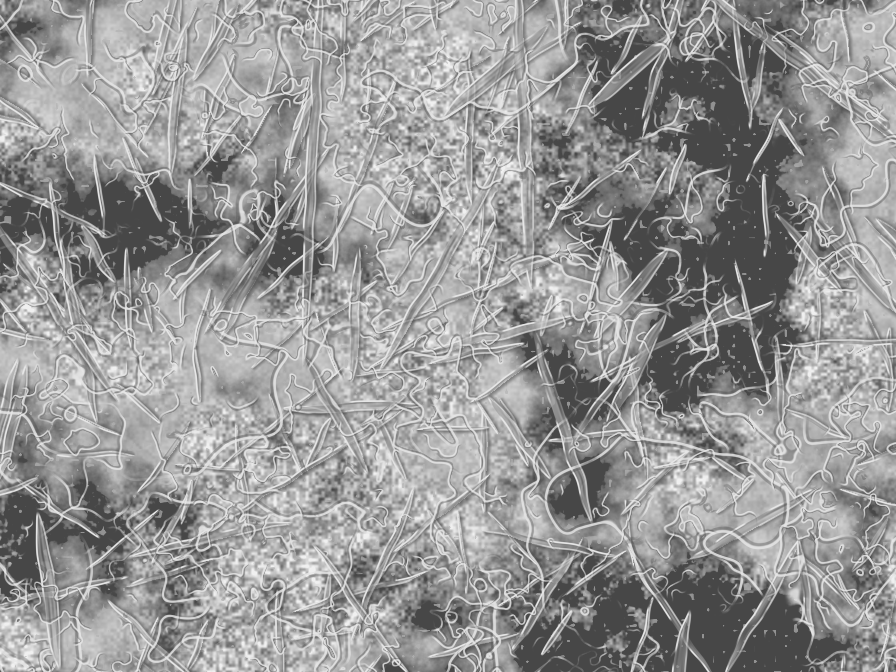
Reproduce this texture procedurally as a Shadertoy shader.

```glsl
const float DARK = 0.28;
const float DUSK = 0.43;
const float WHITE = 0.90;

float hash21(vec2 p) {
    vec3 q = fract(p.xyx * 0.1031);
    q += dot(q, q.yzx + 33.33);
    return fract((q.x + q.y) * q.z);
}

float noise(vec2 p) {
    vec2 i = floor(p), f = fract(p);
    f = f * f * (3.0 - 2.0 * f);
    return mix(mix(hash21(i), hash21(i + vec2(1, 0)), f.x),
               mix(hash21(i + vec2(0, 1)), hash21(i + vec2(1, 1)), f.x), f.y);
}

mat2 rotation(float a) {
    return mat2(cos(a), sin(a), -sin(a), cos(a));
}

float fbm(vec2 p) {
    float sum = 0.0, amp = 0.5;
    for (int i = 0; i < 5; i++) {
        sum += amp * noise(p);
        p = rotation(0.65) * p * 2.07 + 7.3;
        amp *= 0.5;
    }
    return sum / 0.97;
}

float blob(vec2 p, vec2 center, vec2 radius) {
    vec2 q = (p - center) / radius;
    return exp(-dot(q, q));
}

// Broad distribution of frost over the pane
float frostLayout(vec2 p) {
    float s = 0.67 - 0.20 * smoothstep(0.4, 0.0, p.y);
    s -= 0.42 * blob(p, vec2(1.09, 0.62), vec2(0.12, 0.36));
    s -= 0.26 * blob(p, vec2(1.23, 0.76), vec2(0.15, 0.12));
    s -= 0.26 * blob(p, vec2(0.62, 0.79), vec2(0.06, 0.08));
    s -= 0.25 * blob(p, vec2(0.02, 1.0), vec2(0.25, 0.1));
    s += 0.10 * blob(p, vec2(0.45, 0.60), vec2(0.38, 0.25));
    return s + 0.16 * blob(p, vec2(1.28, 0.32), vec2(0.1, 0.16));
}

// Warped field whose contours form the curling veins
float veinField(vec2 p) {
    vec2 warp = vec2(noise(p * 1.9 + 3.1), noise(p * 1.9 + 47.7));
    return noise(p + 1.1 * warp) - 0.5;
}

float veinDistance(vec2 p, float scale) {
    float e = 0.02;
    float v = veinField(p * scale);
    vec2 slope = vec2(veinField(p * scale + vec2(e, 0)), veinField(p * scale + vec2(0, e))) - v;
    return v * e / (max(length(slope), 0.25 * e) * scale);
}

float stroke(float d, float width, float aa) {
    return 1.0 - smoothstep(width - aa, width + aa, abs(d));
}

// Tapered ice splinter: translucent body, bright rims, one shaded flank
float splinter(float tone, vec2 p, vec2 a, vec2 b, float width, float seed, float aa) {
    vec2 axis = b - a;
    float len = length(axis);
    axis /= len;
    vec2 q = vec2(dot(p - a, axis), dot(p - a, vec2(-axis.y, axis.x)));
    float t = q.x / len;
    if (t < 0.0 || t > 1.0 || abs(q.y) > width + 0.02) return tone;
    q.y += 0.006 * (noise(vec2(q.x * 28.0, seed * 91.0)) - 0.5);
    float d = abs(q.y) - width * (1.0 - pow(abs(2.0 * t - 1.0), 3.0));
    float ends = smoothstep(0.0, 0.04, t) * smoothstep(1.0, 0.96, t);
    float streak = noise(vec2(q.x * 25.0, q.y * 350.0) + seed * 50.0);
    float body = smoothstep(aa, -aa, d) * ends;
    float flank = smoothstep(0.008, 0.0, d) * step(0.0, d) * step(q.y, 0.0) * ends;
    float broken = smoothstep(0.22, 0.5, noise(vec2(q.x * 45.0, seed * 37.0 + sign(q.y) * 5.0)));
    tone = mix(tone, DARK, 0.55 * flank);
    tone = mix(tone, mix(0.38, 0.80, streak), 0.65 * body);
    return mix(tone, WHITE, stroke(d, 0.0013, aa) * ends * broken * (q.y > 0.0 ? 1.0 : 0.7));
}

// Scattered splinters, one per jittered cell
float splinterField(float tone, vec2 p, float cell, float seed, float aa) {
    vec2 home = floor(p / cell);
    for (int k = 0; k < 9; k++) {
        vec2 id = home + vec2(k % 3 - 1, k / 3 - 1);
        float r = hash21(id + seed), s = hash21(id + seed + 19.7);
        vec2 c = (id + vec2(s, hash21(id + seed + 71.3))) * cell;
        if (r > frostLayout(c) + 0.12) continue;
        float lean = mix(1.1, 2.3, smoothstep(0.35, 0.62, abs(c.x - 0.67)));
        float spread = mix(2.6, 1.1, smoothstep(0.3, 0.7, c.y));
        float angle = lean + spread * (hash21(id + seed + 33.9) - 0.5);
        vec2 reach = cell * mix(0.35, 0.9, s) * vec2(cos(angle), sin(angle));
        tone = splinter(tone, p, c - reach, c + reach, cell * mix(0.012, 0.05, fract(r * 7.0)), s, aa);
    }
    return tone;
}

void mainImage(out vec4 fragColor, in vec2 fragCoord) {
    vec2 p = fragCoord / iResolution.y;
    float aa = 0.7 / iResolution.y;

    // Cloudy frost with ragged edges and crystalline grain
    float ragged = fbm(p * 24.0 + 11.0) - 0.5;
    float cover = frostLayout(p) + 1.7 * (fbm(p * 4.5 + 2.0) - 0.5) + 0.55 * ragged;
    float grain = 0.65 * noise(p * 210.0) + 0.35 * noise(p * 95.0) - 0.5;
    float frost = DUSK + 0.28 * smoothstep(0.42, 0.8, cover) + 0.25 * ragged;
    frost += grain * mix(0.12, 0.65, smoothstep(0.3, 0.7, noise(p * 9.0 + 5.0)));
    float tone = mix(DARK, frost, smoothstep(0.41, 0.45, cover + 0.12 * grain));
    tone = mix(tone, 0.7, 0.7 * smoothstep(0.86, 0.92, noise(p * 130.0 + 9.0)));

    // Splinters from small to large, then the long cracks
    for (int i = 0; i < 3; i++) {
        tone = splinterField(tone, p, 0.09 * pow(1.6, float(i)), 13.0 * float(i) + 4.0, aa);
    }
    tone = splinter(tone, p, vec2(0.45, 0.45), vec2(0.48, 1.05), 0.007, 0.2, aa);
    tone = splinter(tone, p, vec2(0.79, 0.56), vec2(0.77, 1.05), 0.009, 0.4, aa);
    tone = splinter(tone, p, vec2(0.61, 0.47), vec2(0.86, 0.53), 0.006, 0.6, aa);
    tone = splinter(tone, p, vec2(-0.03, 0.7), vec2(0.18, 0.40), 0.007, 0.8, aa);
    tone = splinter(tone, p, vec2(1.03, 1.03), vec2(1.36, 0.77), 0.008, 0.3, aa);
    tone = splinter(tone, p, vec2(1.20, 0.69), vec2(1.37, 0.50), 0.008, 0.7, aa);

    // Curling veins with a thin shadow along one side
    float scale = 6.0;
    for (int i = 0; i < 4; i++) {
        vec2 q = rotation(0.9 * float(i)) * p + 3.7 * float(i);
        float d = veinDistance(q, scale);
        float width = mix(0.0019, 0.0011, float(i) / 3.0);
        float gate = smoothstep(0.44, 0.6, noise(q * scale * 0.8 + 31.0));
        gate *= smoothstep(0.22, 0.46, cover);
        tone = mix(tone, DARK, 0.35 * gate * stroke(d + 2.5 * width, width, aa));
        tone = mix(tone, WHITE, 0.85 * gate * stroke(d, width, aa));
        scale *= 1.8;
    }

    fragColor = vec4(vec3(clamp(tone, DARK, 0.94)), 1.0);
}
```
